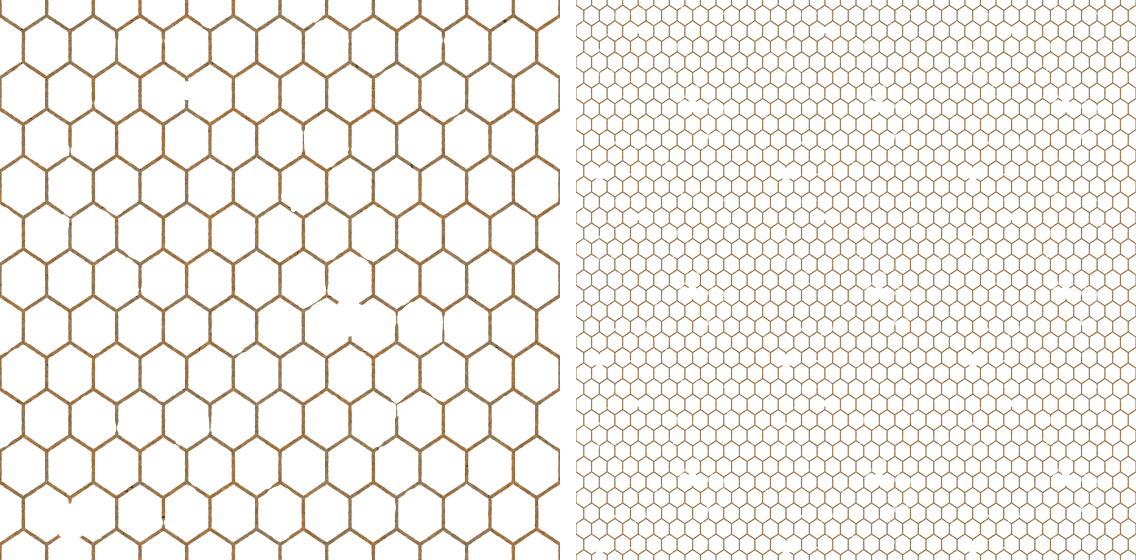
Left, the tile; right, the same tile 3 across and 3 down.
Give the GLSL for this pattern, as a WebGL 1 fragment shader.

```glsl
precision highp float;

uniform vec2 u_resolution;

const float REPEATS = 12.0;          // cells across and rows down
const float HALF_WIDTH = 0.036;      // half the line width, in cells
const float EDGE_ROUGHNESS = 0.010;
const float EROSION = 0.024;         // width lost at worn places
const float GRAIN_SCALE = 32.0;      // grains per cell
const float GRAIN_CONTRAST = 0.42;
const int HOLES = 3;
const float SMALL_HOLE = 0.20;
const float LARGE_HOLE = 0.39;
const vec2 CRACK = vec2(6.28, 7.50);
const float CRACK_RADIUS = 0.05;
const vec3 BACKGROUND = vec3(1.0);
const vec3 RUST = vec3(0.63, 0.45, 0.26);
const vec3 DULL_BROWN = vec3(0.57, 0.47, 0.34);
const vec3 SPECK = vec3(0.20, 0.13, 0.07);

float hash(vec2 p) {
  return fract(sin(dot(p, vec2(127.1, 311.7))) * 43758.5453);
}

// Value noise with a whole number of lattice steps per cell, wrapping at the canvas edge
float wrapNoise(vec2 p, float scale) {
  float period = REPEATS * scale;
  p *= scale;
  vec2 i = floor(p);
  vec2 f = fract(p);
  f = f * f * (3.0 - 2.0 * f);
  vec2 a = mod(i, period);
  vec2 b = mod(i + 1.0, period);
  return mix(mix(hash(a), hash(vec2(b.x, a.y)), f.x),
             mix(hash(vec2(a.x, b.y)), hash(b), f.x), f.y);
}

// Distance from inside a hexagon of width 1 and height 4/3 to its border
float hexBorder(vec2 q) {
  q = abs(q);
  vec2 slant = vec2(2.0, 3.0) / sqrt(13.0);
  return min(0.5 - q.x, slant.x - dot(q, slant));
}

// Odd rows are centred on whole x, even rows on half x
float honeycomb(vec2 p) {
  vec2 oddRow = vec2(fract(p.x + 0.5) - 0.5, mod(p.y, 2.0) - 1.0);
  vec2 evenRow = vec2(fract(p.x) - 0.5, mod(p.y + 1.0, 2.0) - 1.0);
  return max(hexBorder(oddRow), hexBorder(evenRow));
}

float wrapDistance(vec2 p, vec2 centre) {
  return length(mod(p - centre + 0.5 * REPEATS, REPEATS) - 0.5 * REPEATS);
}

// Signed distance to the broken places, negative where the mesh is missing
float damage(vec2 p) {
  float d = wrapDistance(p, CRACK) - CRACK_RADIUS;
  for (int k = 0; k < HOLES; k++) {
    float i = float(k);
    vec2 centre = vec2(4.0, 10.05) + i * vec2(2.19, -5.11) + i * i * vec2(1.28, 0.25);
    float radius = mix(SMALL_HOLE, LARGE_HOLE, min(i, 1.0));
    d = min(d, wrapDistance(p, centre) - radius);
  }
  return d;
}

vec3 rustyColour(vec2 p) {
  float patches = 0.6 * wrapNoise(p, 2.0) + 0.4 * wrapNoise(p + 3.7, 7.0);
  float grain = 0.65 * wrapNoise(p, GRAIN_SCALE) + 0.35 * wrapNoise(p + 5.3, 16.0);
  vec3 colour = mix(RUST, DULL_BROWN, smoothstep(0.25, 0.75, patches));
  colour *= 1.0 + GRAIN_CONTRAST * (grain - 0.5);
  float speck = smoothstep(0.93, 0.98, wrapNoise(p + 1.9, 11.0));
  return mix(colour, SPECK, 0.8 * speck);
}

void main() {
  vec2 p = gl_FragCoord.xy / u_resolution * REPEATS;
  float pixel = REPEATS / min(u_resolution.x, u_resolution.y);

  // Line width with rough edges and a few eroded stretches
  float rough = wrapNoise(p, 20.0) - 0.5;
  float worn = smoothstep(0.84, 0.96, wrapNoise(p + 8.2, 3.0));
  float halfWidth = HALF_WIDTH + EDGE_ROUGHNESS * rough - EROSION * worn;

  float line = clamp((halfWidth - honeycomb(p)) / pixel + 0.5, 0.0, 1.0);
  float intact = clamp((damage(p) + 0.04 * rough) / pixel + 0.5, 0.0, 1.0);

  gl_FragColor = vec4(mix(BACKGROUND, rustyColour(p), line * intact), 1.0);
}
```
